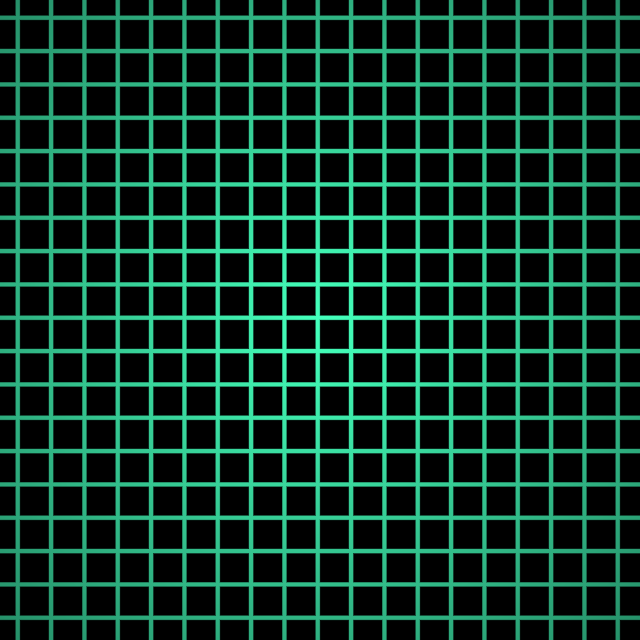
Give the GLSL for this pattern, as a three.js fragment shader.

```glsl
// A glowing green square grid on black, brightest at the middle of the canvas.
// Each line is the distance to the nearest repeat, cut to a soft-edged band,
// and the line colour dims steadily with distance from the centre.

#define CELLS 19.2                        // repeats across and up the canvas
#define CROSSING vec2(0.4965, 0.5035)     // a grid crossing near the centre
#define LINE_WIDTH 0.0069                 // in canvas units
#define EDGE_SOFTNESS 0.002               // width of the smoothed edge
#define LINE_COLOR vec3(0.263, 1.0, 0.728)
#define BACKGROUND vec3(0.0)
#define GLOW_PEAK 1.015                   // brightness at the centre
#define GLOW_FALLOFF 0.65                 // brightness lost per canvas width

varying vec2 vUv;

// Distance from each coordinate to its nearest grid line, in canvas units.
vec2 gridDistance(vec2 p) {
  vec2 cell = (p - CROSSING) * CELLS;
  return abs(fract(cell + 0.5) - 0.5) / CELLS;
}

// Coverage of a line whose middle lies at the given distance.
float lineMask(float dist) {
  return clamp((0.5 * LINE_WIDTH - dist) / EDGE_SOFTNESS + 0.5, 0.0, 1.0);
}

// Radial dimming from the centre to the corners.
float radialGlow(vec2 p) {
  return GLOW_PEAK - GLOW_FALLOFF * length(p - 0.5);
}

void main() {
  vec2 dist = gridDistance(vUv);
  float grid = lineMask(min(dist.x, dist.y));
  vec3 lit = min(LINE_COLOR * radialGlow(vUv), 1.0);
  gl_FragColor = vec4(mix(BACKGROUND, lit, grid), 1.0);
}
```
